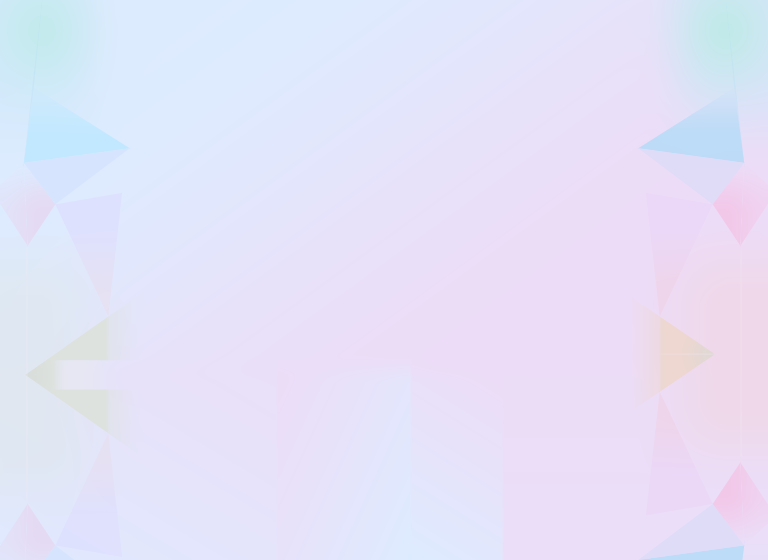
This background is drawn by a Shadertoy shader. Its source:

```glsl
// Pastel diagonal gradient framed by soft folded-paper facets on both sides.

// Signed distance to the line a-b, positive on one side
float edgeDist(vec2 p, vec2 a, vec2 b) {
    vec2 d = normalize(b - a), q = p - a;
    return d.x * q.y - d.y * q.x;
}

// Smooth coverage of a triangle with either winding
float facet(vec2 p, vec2 a, vec2 b, vec2 c) {
    float winding = sign(edgeDist(c, a, b));
    vec3 sides = winding * vec3(edgeDist(p, a, b), edgeDist(p, b, c), edgeDist(p, c, a));
    float pixel = 100.0 / iResolution.x;
    return smoothstep(-0.6 * pixel, 0.6 * pixel, min(sides.x, min(sides.y, sides.z)));
}

float glow(vec2 p, vec2 center, vec2 radius) {
    vec2 q = (p - center) / radius;
    return exp(-dot(q, q));
}

// Blue-to-pink sweep above, four folded gradient panels below
vec3 backdrop(vec2 p) {
    float x = p.x / 100.0, rise = (72.9 - p.y) / 100.0;
    float diagonal = x + p.y / 72.9;
    float upper = smoothstep(0.32, 1.28, diagonal);
    upper += 0.012 * sin(diagonal * 47.0) + 0.008 * sin(diagonal * 83.0);

    float lower = 0.1 + 0.9 * x + 1.5 * rise;
    lower = mix(lower, 0.6 - 3.5 * (x - 0.36) + 1.6 * rise, smoothstep(0.359, 0.363, x));
    lower = mix(lower, 2.0 * (x - 0.535) + 3.2 * rise, smoothstep(0.533, 0.537, x));
    lower = mix(lower, 0.85 + 0.4 * rise, smoothstep(0.653, 0.657, x));

    float t = mix(upper, clamp(lower, 0.0, 1.0), smoothstep(46.0, 50.0, p.y));
    return mix(vec3(0.868, 0.922, 0.998), vec3(0.930, 0.862, 0.968), clamp(t, 0.0, 1.0));
}

void mainImage(out vec4 fragColor, in vec2 fragCoord) {
    // Percent of canvas width, measured down from the top left
    vec2 uv = fragCoord / iResolution.xy;
    vec2 p = vec2(uv.x, 1.0 - uv.y) * vec2(100.0, 72.9);
    vec3 color = backdrop(p);

    // Fold right onto left, then bottom onto top
    float right = step(50.0, p.x);
    float axis = mix(48.8, 46.1, right);
    vec2 q = vec2(mix(p.x, 100.0 - p.x, right), axis - abs(p.y - axis));

    // Hazes: cyan upper corner, mint bloom, warm lower flank
    float haze = (1.0 - smoothstep(6.0, 16.5, q.x)) * (1.0 - smoothstep(8.0, 24.0, q.y));
    color = mix(color, vec3(0.80, 0.91, 0.98), 0.65 * haze);
    float bloom = glow(q, vec2(5.5, 4.0), vec2(6.0, 6.5));
    color = mix(color, vec3(0.74, 0.92, 0.90), mix(0.65, 0.8, right) * bloom);
    float warm = (1.0 - smoothstep(5.0, 17.0, q.x)) * smoothstep(28.0, 40.0, q.y);
    color = mix(color, mix(vec3(0.87, 0.91, 0.93), vec3(0.94, 0.84, 0.89), right), 0.7 * warm);

    // Shared corners of the facets
    vec2 hinge = vec2(3.1, 21.2), spike = vec2(16.9, 19.3), knot = vec2(7.2, 26.6);
    vec2 drop = vec2(3.6, 32.0), waist = vec2(14.1, 41.2);

    // Pale sliver and cyan wing
    float sliver = facet(q, vec2(5.6, -1.0), hinge, vec2(4.4, 11.4));
    color = mix(color, vec3(0.70, 0.87, 0.95), 0.3 * sliver);
    float wing = facet(q, hinge, spike, vec2(4.4, 11.4)) * smoothstep(10.0, 18.0, q.y);
    color = mix(color, mix(vec3(0.75, 0.91, 1.0), vec3(0.72, 0.86, 0.97), right), 0.9 * wing);

    // Lavender underside of the wing
    float underside = facet(q, hinge, spike, knot);
    vec3 undersideColor = mix(vec3(0.83, 0.89, 0.99), vec3(0.86, 0.86, 0.97), right);
    color = mix(color, undersideColor, 0.75 * underside);

    // Rose kite
    float kite = max(facet(q, hinge, knot, drop), facet(q, hinge, drop, vec2(-1.0, 25.0)));
    vec3 rose = mix(vec3(0.90, 0.85, 0.95), vec3(0.95, 0.78, 0.91), right);
    float roseFade = smoothstep(20.5, 28.0, q.y) * mix(0.45, 0.95, smoothstep(0.0, 5.5, q.x));
    color = mix(color, rose, kite * roseFade);

    // Violet blade, rosier toward its tip
    float blade = facet(q, knot, vec2(15.9, 25.1), waist);
    vec3 violet = mix(vec3(0.87, 0.875, 0.995), vec3(0.92, 0.84, 0.97), right);
    vec3 bladeTip = mix(vec3(0.905, 0.875, 0.945), vec3(0.935, 0.83, 0.91), right);
    color = mix(color, mix(violet, bladeTip, smoothstep(29.0, 39.0, q.y)), 0.8 * blade);

    // Sand arrow: outward tip on the left, inward crease on the right
    vec2 tip = mix(vec2(3.3, 48.8), vec2(6.9, 46.1), right);
    vec2 flare = waist + (waist - tip) * 0.5;
    float arrow = facet(q, tip, flare, vec2(flare.x, axis + 0.1));
    float notch = smoothstep(46.8, 47.0, q.y) * smoothstep(6.5, 9.0, q.x) * (1.0 - right);
    float fade = (1.0 - 0.45 * smoothstep(13.8, 14.3, q.x)) * (1.0 - smoothstep(13.0, 19.0, q.x));
    vec3 sand = mix(vec3(0.865, 0.885, 0.86), vec3(0.93, 0.84, 0.80), right);
    sand = mix(sand, vec3(0.83, 0.85, 0.84), 0.6 * (1.0 - smoothstep(0.0, 5.0, distance(q, tip))));
    color = mix(color, sand, 0.9 * arrow * fade * (1.0 - notch));
    color = mix(color, vec3(0.92, 0.91, 0.95), 0.6 * notch * (1.0 - smoothstep(10.0, 15.0, q.x)));

    // Thin light creases
    float crease = (1.0 - smoothstep(0.0, 0.2, abs(q.x - 3.5))) * smoothstep(32.0, 33.0, q.y);
    float fold = 1.0 - smoothstep(0.0, 0.18, abs(p.y - axis));
    crease += right * fold * step(tip.x, q.x) * (1.0 - smoothstep(13.0, 14.5, q.x));
    color = mix(color, vec3(0.95, 0.92, 0.95), 0.25 * clamp(crease, 0.0, 1.0));

    fragColor = vec4(color, 1.0);
}
```
